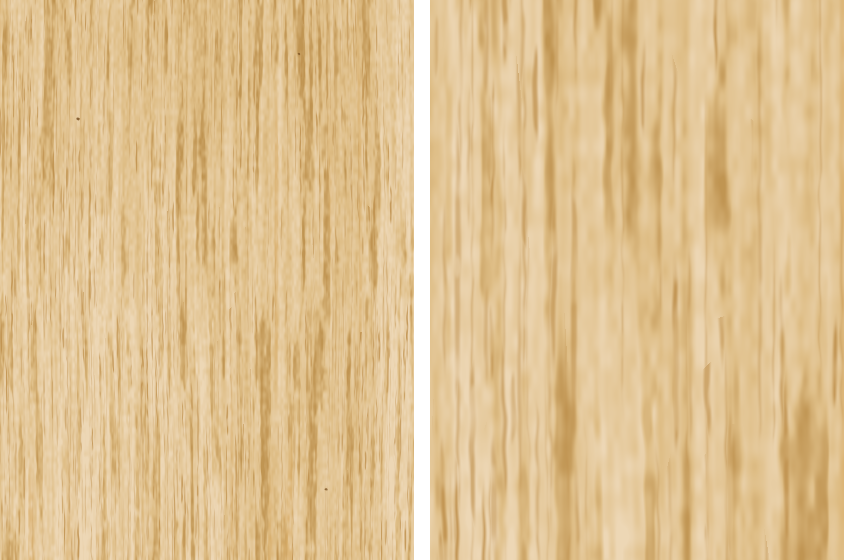
Left: the whole. Right: its middle third, enlarged.
A WebGL 2 fragment shader for this texture:

```glsl
#version 300 es
precision highp float;
// Pale oak veneer with vertical grain. Stretched value noise gives the bands, fibres
// and ragged dark threads; jittered cells carry long hairlines, short rough pores and
// a few pin knots. Lengths are in canvas heights; tone runs from 0 (pale) to 1 (dark).

uniform vec2 u_resolution;
out vec4 fragColor;

const vec3 PALE_WOOD = vec3(0.916, 0.820, 0.668);
const vec3 MID_WOOD  = vec3(0.873, 0.745, 0.528);
const vec3 DARK_WOOD = vec3(0.780, 0.620, 0.370);
const vec3 PORE_COLOR = vec3(0.745, 0.560, 0.295);
const vec3 WARM_COLOR = vec3(0.845, 0.665, 0.385);
const vec3 KNOT_COLOR = vec3(0.470, 0.310, 0.130);

const float BASE_TONE = 0.15;
const float BAND_AMOUNT = 0.32;      // broad growth bands
const float STREAK_AMOUNT = 0.28;    // medium streaks
const float FIBRE_AMOUNT = 0.30;     // long thin fibres
const float HAIR_AMOUNT = 0.34;      // hair-thin short fibres
const float FLECK_AMOUNT = 0.34;     // tiny flecks
const float THREAD_AMOUNT = 0.62;    // ragged dark threads
const float TOP_SHADE = 0.17;
const float HEART_SHADE = 0.17;
const float HEART_X = 0.37;
const float HEART_WIDTH = 0.10;
const float GRAIN_WANDER = 0.007;
const int LINE_LAYERS = 3;
const vec2 HAIRLINE_CELL = vec2(0.0085, 0.30);
const vec2 PORE_CELL = vec2(0.0100, 0.115);
const float HAIRLINE_STRENGTH = 0.52;
const float PORE_STRENGTH = 0.88;
const float KNOT_CELL = 0.24;
const float KNOT_CHANCE = 0.27;

// Integer hash of a lattice cell, three values in 0..1
vec3 hash3(vec2 cell, int seed) {
    uvec3 v = uvec3(ivec3(ivec2(floor(cell)), seed));
    v = v * 1664525u + 1013904223u;
    v.x += v.y * v.z; v.y += v.z * v.x; v.z += v.x * v.y;
    v ^= v >> 16u;
    v.x += v.y * v.z; v.y += v.z * v.x; v.z += v.x * v.y;
    return vec3(v >> 8u) / 16777216.0;
}

float valueNoise(vec2 p, int seed) {
    vec2 cell = floor(p), f = fract(p);
    f = f * f * (3.0 - 2.0 * f);
    float low = mix(hash3(cell, seed).x, hash3(cell + vec2(1, 0), seed).x, f.x);
    float high = mix(hash3(cell + vec2(0, 1), seed).x, hash3(cell + vec2(1, 1), seed).x, f.x);
    return mix(low, high, f.y);
}

// Noise centred on zero
float grain(vec2 p, vec2 frequency, int seed) {
    return valueNoise(p * frequency, seed) - 0.5;
}

vec3 woodRamp(float tone) {
    return tone < 0.5 ? mix(PALE_WOOD, MID_WOOD, max(tone, -0.15) * 2.0)
                      : mix(MID_WOOD, DARK_WOOD, min(tone, 1.15) * 2.0 - 1.0);
}

// One layer of thin vertical lines that fade at both ends, one at most per cell
float lineLayer(vec2 p, vec2 cellSize, vec2 widths, float density, float pixel, int seed) {
    float shifted = p.x / cellSize.x + 0.37 * float(seed);
    float column = floor(shifted);
    float row = p.y / cellSize.y + hash3(vec2(column, 0), seed).x;
    vec2 cell = vec2(column, floor(row));
    vec3 shape = hash3(cell, seed + 100), place = hash3(cell, seed + 200);

    float halfLength = mix(0.15, 0.5, shape.x);
    float along = (fract(row) - mix(halfLength, 1.0 - halfLength, place.x)) / halfLength;
    float taper = max(1.0 - along * along, 0.0);
    float offset = (place.y - 0.5) * cellSize.x * 0.55 + 0.0016 * grain(p, vec2(6, 60), seed);
    float across = abs((fract(shifted) - 0.5) * cellSize.x - offset);
    float halfWidth = mix(widths.x, widths.y, shape.y) * mix(0.4, 1.0, taper);
    float soft = max(0.0012, 0.6 * pixel);
    float line = 1.0 - smoothstep(halfWidth - soft, halfWidth + soft, across);
    return line * smoothstep(0.0, 0.6, taper) * step(place.z, density) * mix(0.4, 1.0, shape.z);
}

// Rare, slightly tilted dark specks
float pinKnots(vec2 p, float pixel) {
    vec2 cell = floor(p / KNOT_CELL);
    vec3 r = hash3(cell, 80);
    vec2 d = p - (cell + 0.2 + 0.6 * r.xy) * KNOT_CELL;
    d = vec2(d.x - 0.5 * d.y, d.y + 0.5 * d.x) * vec2(1.0, 1.35);
    float edge = length(d) - mix(0.0022, 0.0034, r.x) - 0.002 * grain(p, vec2(350), 81);
    return (1.0 - smoothstep(-pixel, 1.2 * pixel, edge)) * step(r.z, KNOT_CHANCE);
}

void main() {
    vec2 uv = gl_FragCoord.xy / u_resolution.y;
    float pixel = 1.0 / u_resolution.y;
    vec2 p = uv;
    p.x += GRAIN_WANDER * grain(uv, vec2(3.0, 1.8), 1) + 0.0012 * grain(uv, vec2(25, 9), 2);

    // Bands, streaks and fibres
    float heart = exp(-pow((p.x - HEART_X) / HEART_WIDTH, 2.0)) * (0.25 + 0.75 * uv.y);
    float tone = BASE_TONE + HEART_SHADE * heart + TOP_SHADE * smoothstep(0.3, 1.0, uv.y);
    tone += BAND_AMOUNT * grain(p, vec2(17, 0.9), 3) + STREAK_AMOUNT * grain(p, vec2(68, 1.8), 4);
    tone += FIBRE_AMOUNT * grain(p, vec2(150, 3.0), 5) + HAIR_AMOUNT * grain(p, vec2(265, 12), 6);
    tone += FLECK_AMOUNT * grain(p, vec2(270, 95), 7);

    // Dark threads: peaks of long noise, frayed by shorter noise
    float thread = valueNoise(p * vec2(135, 5.5), 12) + 0.3 * grain(p, vec2(230, 48), 13);
    tone += THREAD_AMOUNT * smoothstep(0.58, 0.92, thread);
    vec3 color = woodRamp(tone);

    // Warm, grainy seams
    float seam = smoothstep(0.78, 0.95, valueNoise(p * vec2(75, 1.5), 8));
    color = mix(color, WARM_COLOR, seam * (0.1 + 0.6 * valueNoise(p * vec2(260, 80), 9)));

    // Hairlines and pores crowd together in some bands and break up along their length
    float crowding = smoothstep(0.15, 0.85, valueNoise(p * vec2(14, 1.2), 10));
    float breaks = mix(0.4, 1.0, smoothstep(0.15, 0.6, valueNoise(p * vec2(200, 65), 11)));
    float hairlines = 0.0, pores = 0.0;
    for (int i = 0; i < LINE_LAYERS; i++) {
        float size = 1.0 + 0.35 * float(i);
        hairlines = max(hairlines, lineLayer(p, HAIRLINE_CELL * size, vec2(0.0003, 0.0010),
                                             0.35 + 0.35 * crowding, pixel, 20 + i));
        pores = max(pores, lineLayer(p, PORE_CELL * size, vec2(0.0007, 0.0018),
                                     0.10 + 0.38 * crowding, pixel, 30 + i));
    }
    float marks = max(HAIRLINE_STRENGTH * hairlines, PORE_STRENGTH * pores);
    color = mix(color, PORE_COLOR, marks * breaks);

    color = mix(color, KNOT_COLOR, 0.85 * pinKnots(uv, pixel));
    fragColor = vec4(color, 1.0);
}
```
